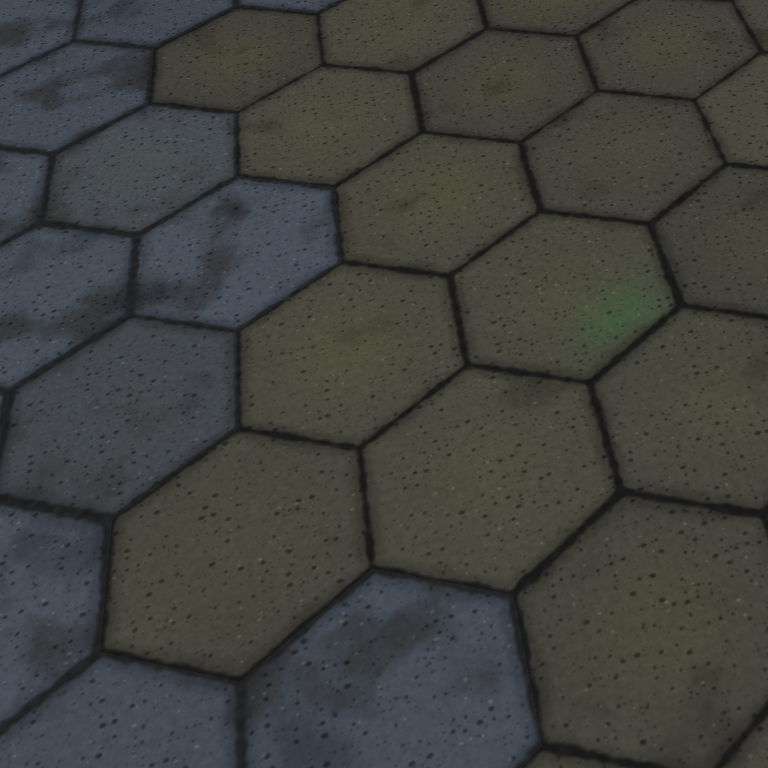
Reproduce this texture procedurally as a WebGL 1 fragment shader.

```glsl
precision highp float;
// Worn hexagonal paving seen at a slant: each point is projected back onto the
// ground plane, assigned to a hexagon, and shaded as stone, pits or dark joint.
// Rows on the left carry a bluish sheen; the other stones are mossy olive grey.

uniform vec2 u_resolution;

#define JOINT_HALF 0.015
#define CORNER_RADIUS 0.035
#define EDGE_WEAR 0.016
#define PIT_SCALE 21.0
#define GRAIN 0.055
#define MOSS_SPOT vec2(0.81, 0.59)
#define OLIVE vec3(0.290, 0.285, 0.245)
#define BROWN vec3(0.228, 0.222, 0.212)
#define SLATE vec3(0.272, 0.300, 0.340)
#define DAMP vec3(0.205, 0.212, 0.222)
#define JOINT vec3(0.100, 0.100, 0.098)

const float ROW_HEIGHT = 0.8660254;

vec2 hash2(vec2 p) {
  vec2 k = vec2(dot(p, vec2(127.1, 311.7)), dot(p, vec2(269.5, 183.3)));
  return fract(sin(k) * 43758.55);
}

// Gradient noise, roughly -0.6 to 0.6.
float corner(vec2 i, vec2 f, vec2 o) {
  return dot(hash2(i + o) * 2.0 - 1.0, f - o);
}

float noise(vec2 p) {
  vec2 i = floor(p), f = fract(p);
  vec2 u = f * f * f * (f * (f * 6.0 - 15.0) + 10.0);
  return mix(mix(corner(i, f, vec2(0, 0)), corner(i, f, vec2(1, 0)), u.x),
             mix(corner(i, f, vec2(0, 1)), corner(i, f, vec2(1, 1)), u.x), u.y);
}

float fbm(vec2 p) {
  float sum = 0.0, amp = 1.0;
  for (int k = 0; k < 4; k++) {
    sum += amp * noise(p);
    p = mat2(1.6, 1.2, -1.2, 1.6) * p + 7.3;
    amp *= 0.5;
  }
  return sum;
}

// Signed distance to a hexagon with two vertical sides.
float hexagon(vec2 p, float r) {
  const vec3 k = vec3(-0.8660254, 0.5, 0.5773503);
  p = abs(p.yx);
  p -= 2.0 * min(dot(k.xy, p), 0.0) * k.xy;
  p -= vec2(clamp(p.x, -k.z * r, k.z * r), r);
  return length(p) * sign(p.y);
}

// Centre of the hexagon of unit width that holds p.
vec2 hexCentre(vec2 p) {
  vec2 s = vec2(1.0, 2.0 * ROW_HEIGHT);
  vec2 a = floor(p / s + 0.5) * s;
  vec2 b = (floor(p / s) + 0.5) * s;
  return distance(p, a) < distance(p, b) ? a : b;
}

// Small scattered dots; density is the share of filled cells.
float dots(vec2 p, float density, float soft) {
  vec2 cell = floor(p), h = hash2(cell), g = hash2(cell + 41.7);
  float r = mix(0.10, 0.26, g.x * g.x);
  float d = length((fract(p) - 0.3 - 0.4 * h) * vec2(1.0, 0.85 + 0.5 * g.x));
  return (1.0 - smoothstep(r - soft, r + soft, d)) * step(g.y, density);
}

// Inverse perspective: canvas to ground; z is the relative distance.
vec3 toGround(vec2 uv) {
  const vec3 X = vec3(0.3041, -0.1164, 0.4569);
  const vec3 Y = vec3(0.0973, 0.1973, 0.5470);
  const vec3 W = vec3(0.0365, 0.0993, 1.0);
  vec3 a = X - W * uv.x, b = Y - W * uv.y;
  vec3 g = cross(a, b);
  vec2 ij = g.xy / g.z;
  return vec3(ij.x - 0.5 * ij.y, ij.y * ROW_HEIGHT, dot(W, vec3(ij, 1.0)));
}

void main() {
  vec2 uv = gl_FragCoord.xy / u_resolution;
  vec3 ground = toGround(uv);
  vec2 p = ground.xy;
  float px = 4.0 * ground.z / min(u_resolution.x, u_resolution.y);

  // Stone under this point, slightly out of place.
  vec2 centre = hexCentre(p);
  vec2 h = hash2(centre + 3.1);
  vec2 q = p - centre + (h - 0.5) * 0.012;
  float row = floor(centre.y / ROW_HEIGHT + 0.5);
  float shift = 0.8 * cos(2.0943951 * (row - 1.0));
  float wet = 1.0 - smoothstep(-0.75, -0.35, centre.x - shift);

  // Outline with chipped, uneven edges.
  float d = hexagon(q, 0.5 - JOINT_HALF - CORNER_RADIUS) - CORNER_RADIUS;
  d += EDGE_WEAR * (noise(p * 9.0) + 0.6 * noise(p * 27.0)) + 0.006 * wet;

  // Olive stone: mossy middle, browner rim, tone differing per stone.
  float cloud = fbm(p * 3.2 + h * 5.0);
  float middle = 1.0 - smoothstep(0.05, 0.5, length(q) + 0.22 * cloud);
  float age = clamp(0.38 + 0.6 * h.x + 0.35 * cloud, 0.0, 1.0);
  vec3 stone = mix(BROWN, OLIVE, age);
  stone += vec3(0.032, 0.030, -0.006) * middle * (0.35 + 0.65 * h.y);

  // Bluish sheen broken by damp patches.
  float patches = fbm(p * 2.4 + 11.0);
  float sheen = smoothstep(-0.38, 0.12, patches + 0.12);
  vec3 cold = mix(DAMP, SLATE, sheen) * (0.94 + 0.12 * h.y);
  stone = mix(stone, cold, wet);

  // Stains: dark smudges and one green moss spot.
  stone *= 1.0 - 0.20 * smoothstep(0.15, 0.6, fbm(p * 2.1 - 19.0));
  vec2 m = (uv - MOSS_SPOT) * mat2(0.8, 0.6, -0.6, 0.8);
  float moss = exp(-dot(m * vec2(16.0, 26.0), m * vec2(16.0, 26.0)));
  stone += vec3(-0.035, 0.065, 0.0) * moss * (0.75 + 0.5 * cloud);

  // Grain, pits and pale grit.
  stone *= 1.0 + GRAIN * (2.0 * noise(p * 31.0) + 1.5 * noise(p * 67.0));
  float soft = 0.10 + 0.5 * px * PIT_SCALE;
  stone *= 1.0 - 0.38 * dots(p * PIT_SCALE, 0.30, soft);
  stone *= 1.0 - 0.22 * dots(p * PIT_SCALE * 1.7 + 5.0, 0.28, soft * 1.5);
  stone += 0.075 * dots(p * PIT_SCALE * 1.3 + 17.0, 0.06, soft);

  // Worn rim and joint.
  stone *= mix(0.80, 1.0, smoothstep(0.0, 0.065, -d + 0.02 * cloud));
  vec3 joint = mix(JOINT, DAMP * 0.70, 0.7 * wet) * (1.0 + 0.35 * noise(p * 24.0));
  float cover = smoothstep(-0.007 - px, 0.007 + px, d);
  gl_FragColor = vec4(mix(stone, joint, cover), 1.0);
}
```
